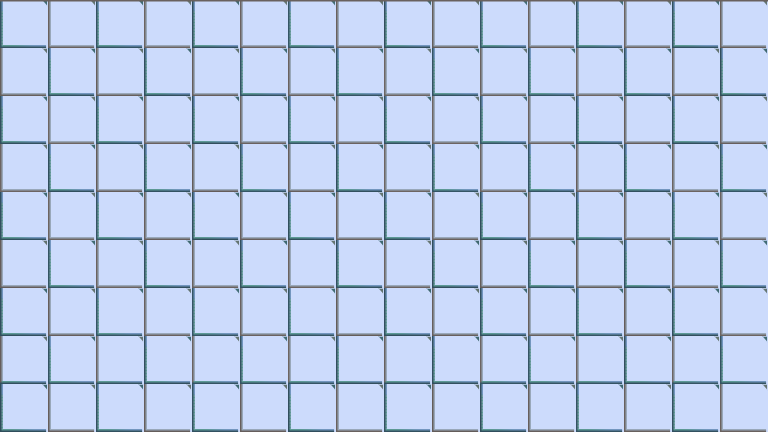
Give the GLSL for this pattern, as a Shadertoy shader.

```glsl
// Pale blue tiles with alternating teal and brown bevelled edges and corner chips

const float ROWS = 9.0;
const float CORE = 1.0 / 32.0;        // dark line width, in tiles
const float RIM = 2.0 / 32.0;         // outer limit of the lighter rim
const float BASE_END = 0.96;          // right end of the bottom edge
const float DOTS = 16.0;              // rim dots along one tile
const float DOT_TOP = 0.80;           // dots start below this height
const float DARK_ROW = 1.0;           // row whose bottom edge is all teal
const float WEAR = 0.10;              // brightness change between tiles
const vec2 CHIP_CORNER = vec2(0.98, 0.985);
const vec2 CHIP_SIZE = vec2(0.085, 0.10);

const vec3 FACE = vec3(0.80, 0.86, 0.99);
const vec3 BROWN = vec3(0.41, 0.38, 0.37);
const vec3 BROWN_RIM = vec3(0.60, 0.66, 0.73);
const vec3 TEAL = vec3(0.20, 0.32, 0.38);
const vec3 GREEN_RIM = vec3(0.36, 0.60, 0.58);
const vec3 BLUE_RIM = vec3(0.45, 0.59, 0.75);

float hash(vec2 p) {
    return fract(sin(dot(p, vec2(127.1, 311.7))) * 43758.5453);
}

// Coverage of the side where d is positive
float cover(float d, float px) {
    return clamp(d / px + 0.5, 0.0, 1.0);
}

float band(float x, float lo, float hi, float px) {
    return cover(x - lo, px) * cover(hi - x, px);
}

// Right triangle hanging from the upper right corner
float chip(vec2 p, float px) {
    vec2 q = CHIP_CORNER - p;
    float slope = (1.0 - q.x / CHIP_SIZE.x - q.y / CHIP_SIZE.y)
                / length(1.0 / CHIP_SIZE);
    return cover(min(min(q.x, q.y), slope), px);
}

void mainImage(out vec4 fragColor, in vec2 fragCoord) {
    float px = ROWS / iResolution.y;
    vec2 grid = fragCoord * px;
    vec2 tile = floor(grid);
    vec2 p = fract(grid);

    // Checkerboard of edge colours, with slight wear per tile
    bool teal = mod(tile.x + tile.y, 2.0) < 0.5;
    bool tealBase = teal || tile.y == DARK_ROW;
    float shade = 1.0 + WEAR * (hash(tile) - 0.5);
    vec3 sideColor = (teal ? TEAL : BROWN) * shade;
    vec3 baseColor = (tealBase ? TEAL : BROWN) * shade;

    // Rims: dotted green beside teal, blue towards the ends
    float dotWave = 0.5 + 0.5 * cos(6.2831853 * DOTS * p.y);
    float dotted = 1.0 - smoothstep(DOT_TOP - 0.05, DOT_TOP, p.y);
    vec3 dotColor = mix(GREEN_RIM, BROWN_RIM, 0.55 * dotWave);
    vec3 sideRim = teal ? mix(BLUE_RIM, dotColor, dotted) : BROWN_RIM;
    vec3 baseRim = tealBase
        ? mix(GREEN_RIM, BLUE_RIM, smoothstep(0.2, 0.8, p.x)) : BROWN_RIM;

    vec3 color = FACE;
    color = mix(color, sideRim, band(p.x, 0.0, RIM, px));
    color = mix(color, baseRim, band(p.y, 0.0, RIM, px) * cover(BASE_END - p.x, px));

    // Dark cores of the left and bottom edges
    color = mix(color, sideColor, band(p.x, 0.0, CORE, px));
    float base = band(p.y, 0.0, CORE, px) * cover(BASE_END - p.x, px);
    color = mix(color, baseColor, base);

    // Corner chip
    vec3 chipColor = mix(sideColor, GREEN_RIM, 0.35);
    color = mix(color, chipColor, chip(p, px));

    // Thin border along the top of the canvas
    color = mix(color, BROWN, cover(grid.y - ROWS + CORE, px));

    fragColor = vec4(color, 1.0);
}
```
